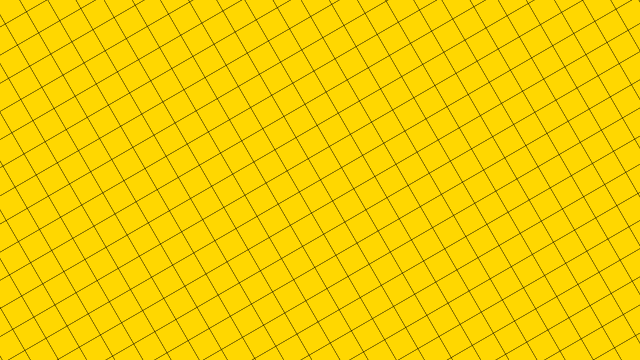
This pattern is drawn by a Shadertoy shader. Its source:

```glsl
// Thin black square grid, tilted 30 degrees, on a flat gold ground.
// The plane is rotated and scaled to grid cells, the nearest line of each
// family is found with fract, and its coverage of the pixel is box filtered.

const vec3  GROUND_COLOR = vec3(1.0, 0.843, 0.0);
const vec3  LINE_COLOR   = vec3(0.0);
const float TILT         = radians(30.0);
const float CELL_SIZE    = 52.0 / 768.0;      // share of canvas height
const float LINE_WIDTH   = 1.0 / 768.0;       // share of canvas height
const vec2  GRID_PHASE   = vec2(0.082, 0.83); // line offset, in cells

// Maps canvas position to coordinates along the two line normals.
vec2 toGridAxes(vec2 p) {
    float c = cos(TILT), s = sin(TILT);
    return vec2(c * p.x + s * p.y, c * p.y - s * p.x);
}

// Distance to the nearest line of each family.
vec2 gridDistance(vec2 p) {
    vec2 cell = toGridAxes(p) / CELL_SIZE - GRID_PHASE;
    return abs(fract(cell + 0.5) - 0.5) * CELL_SIZE;
}

// Share of a pixel-wide interval covered by a line at distance d.
vec2 lineCoverage(vec2 d, float pixel) {
    vec2 overlap = 0.5 * (LINE_WIDTH + pixel) - d;
    return clamp(overlap, 0.0, min(LINE_WIDTH, pixel)) / pixel;
}

void mainImage(out vec4 fragColor, in vec2 fragCoord) {
    float pixel = 1.0 / iResolution.y;
    vec2 ink = lineCoverage(gridDistance(fragCoord * pixel), pixel);

    // Union of both line families
    float coverage = 1.0 - (1.0 - ink.x) * (1.0 - ink.y);
    fragColor = vec4(mix(GROUND_COLOR, LINE_COLOR, coverage), 1.0);
}
```
